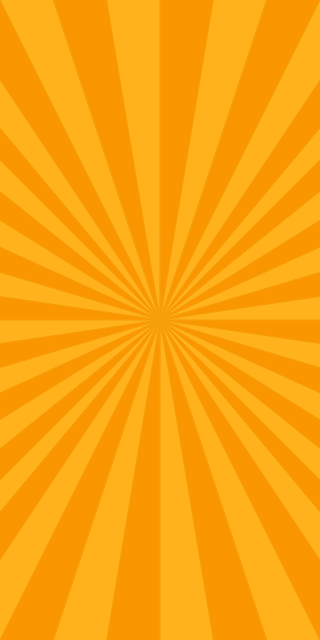
A WebGL 2 fragment shader for this background:

```glsl
#version 300 es
precision highp float;

uniform vec2 u_resolution;
out vec4 fragColor;

const float PI = 3.14159265;

// Ray number within a quadrant: 0 on the horizontal axis, 12 on the vertical
float rayIndex(vec2 q) {
    float slope = min(q.x, q.y) / max(max(q.x, q.y), 1e-5);
    if (q.y > q.x) return 12.0 - 6.0 * slope;
    return 6.0 * mix(slope, atan(slope) * 4.0 / PI, 0.5);
}

void main() {
    // Centred coordinates, canvas height = 1
    vec2 p = (gl_FragCoord.xy - 0.5 * u_resolution) / u_resolution.y;
    float pixel = 1.0 / u_resolution.y;

    // Alternating wedges, mirrored with opposite colours across each axis
    float wave = sin(PI * rayIndex(abs(p))) * sign(p.x * p.y);

    // Approximate signed distance to the nearest ray edge
    float edge = wave / PI * length(p) / 7.0;

    vec3 amber = vec3(0.98, 0.59, 0.0);
    vec3 gold = vec3(1.0, 0.70, 0.11);
    vec3 seam = vec3(0.96, 0.62, 0.04);

    // Smooth edges with a faint darker seam, merging at the hub
    vec3 color = mix(amber, gold, smoothstep(-0.7 * pixel, 0.7 * pixel, edge));
    color = mix(color, seam, 1.0 - smoothstep(0.0, pixel, abs(edge)));
    fragColor = vec4(color, 1.0);
}
```
